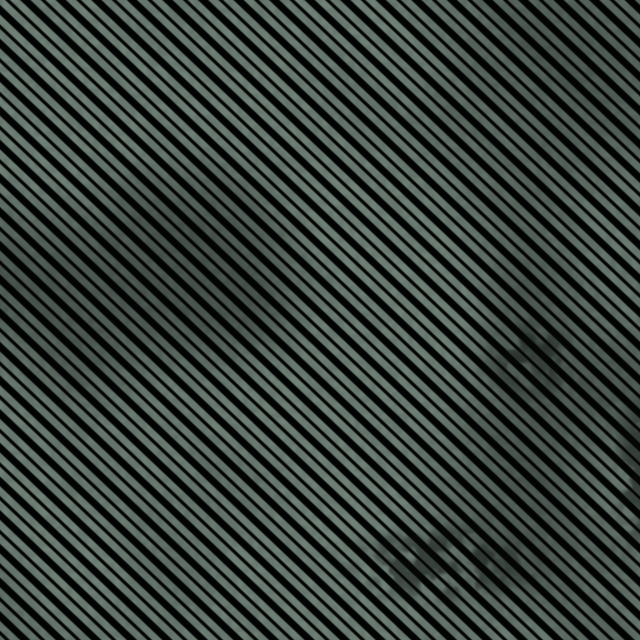
Give the GLSL for this pattern, as a Shadertoy shader.

```glsl
// Weathered diagonal ribs: grey-green bands split by alternating thick and
// thin black grooves. A periodic distance to each groove sets the profile;
// value noise adds tonal drift, fine grain and a few sooty stains.

#define REPEATS vec2(18.0, 19.0)  // groove pairs across and down
#define PHASE 0.29                // shift of the pattern, in repeats
#define THICK 0.145               // half width of the thick groove, in repeats
#define THIN 0.067                // half width of the thin groove, in repeats
#define SOFT 0.048                // softness of the groove edges, in repeats
#define GROOVE vec3(0.008, 0.016, 0.010)
#define RIB_LIGHT vec3(0.420, 0.485, 0.450)
#define RIB_DARK vec3(0.275, 0.318, 0.294)
#define SOOT vec3(0.090, 0.110, 0.095)
#define GRAIN 0.12                // strength of the fine grain
#define WEAR 0.60                 // strength of the stains

float hash(vec2 p) {
    vec3 q = fract(vec3(p.xyx) * 0.1031);
    q += dot(q, q.yzx + 33.33);
    return fract((q.x + q.y) * q.z);
}

float noise(vec2 p) {
    vec2 i = floor(p), f = fract(p);
    f = f * f * (3.0 - 2.0 * f);
    return mix(mix(hash(i), hash(i + vec2(1.0, 0.0)), f.x),
               mix(hash(i + vec2(0.0, 1.0)), hash(i + vec2(1.0, 1.0)), f.x), f.y);
}

// Two octaves of noise, from 0 to 1
float cloud(vec2 p) {
    return 0.67 * noise(p) + 0.33 * noise(p * 2.03 + 17.1);
}

// Coverage of a groove centred at c within the unit repeat
float groove(float t, float c, float halfWidth, float soft) {
    float d = abs(fract(t - c + 0.5) - 0.5);
    return 1.0 - smoothstep(halfWidth - soft, halfWidth + soft, d);
}

// Soft elliptical area in which soot collects
float patchArea(vec2 uv, vec2 centre, vec2 radius) {
    return 1.0 - smoothstep(0.3, 1.0, length((uv - centre) / radius));
}

void mainImage(out vec4 fragColor, in vec2 fragCoord) {
    vec2 uv = fragCoord / iResolution.xy;

    // Coordinate across the grooves
    float t = dot(uv, REPEATS) + PHASE;
    float pixel = length(REPEATS) / min(iResolution.x, iResolution.y);
    float soft = max(SOFT, 0.6 * pixel);
    float ink = max(groove(t, 0.0, THICK, soft), groove(t, 0.5, THIN, soft));

    // Rib tone: broad mottling, a small change per rib, and fine grain
    float ribTone = hash(vec2(floor(t * 2.0), 7.0)) - 0.5;
    float tone = smoothstep(0.12, 0.70, cloud(uv * 3.5 + 3.0));
    tone = clamp(tone + 0.20 * ribTone, 0.0, 1.0);
    vec3 rib = mix(RIB_DARK, RIB_LIGHT, tone);
    rib *= 1.0 + GRAIN * (noise(uv * 120.0) - 0.5);

    // Soot stains gathered towards the lower right
    float area = patchArea(uv, vec2(0.83, 0.44), vec2(0.09, 0.08));
    area = max(area, patchArea(uv, vec2(0.69, 0.12), vec2(0.20, 0.08)));
    area = max(area, patchArea(uv, vec2(1.00, 0.26), vec2(0.05, 0.16)));
    float blotch = smoothstep(0.30, 0.65, cloud(uv * 45.0));
    float stain = WEAR * area * blotch;

    vec3 color = mix(rib, GROOVE, ink);
    color = mix(color, SOOT, stain * (1.0 - 0.8 * ink));
    fragColor = vec4(color, 1.0);
}
```
